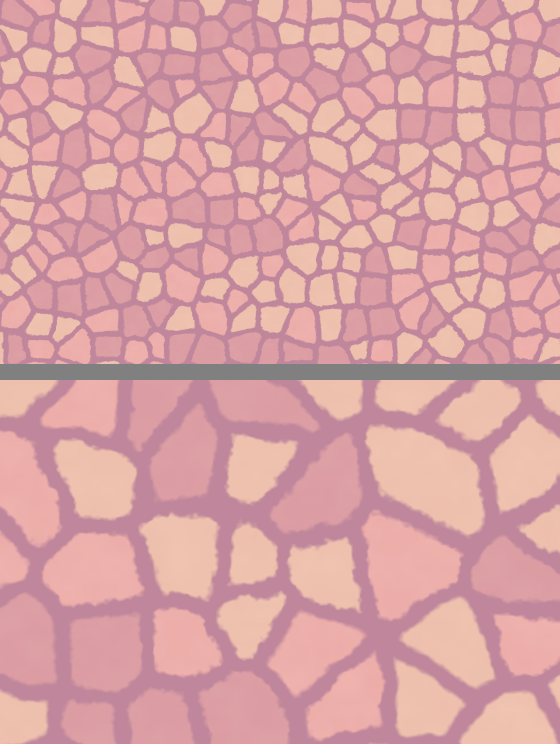
Top: the whole. Bottom: its middle third, enlarged.
This pattern is drawn by a Shadertoy shader. Its source:

```glsl
const float ROWS = 12.8;          // stones along the canvas height
const float JITTER = 0.80;        // scatter of the stone seeds
const float SIZE_SPREAD = 0.13;   // weight range, varies stone size
const float INSET = 0.092;        // half the width of the grout
const float ROUNDING = 0.030;     // softening of stone corners
const float WOBBLE = 0.10;        // slow bending of the outlines
const float RAGGED = 0.085;       // fine fraying of the outlines
const float SOFTNESS = 0.032;     // half width of the edge blend
const float MOTTLE = 0.018;       // faint brush variation inside stones

const vec3 GROUT = vec3(0.750, 0.527, 0.610);
const vec3 ROSE  = vec3(0.930, 0.686, 0.670);
const vec3 MAUVE = vec3(0.862, 0.620, 0.642);
const vec3 PEACH = vec3(0.932, 0.755, 0.680);
const float MAUVE_SHARE = 0.35;
const float PEACH_SHARE = 0.28;

float hash(vec2 p) {
    return fract(sin(dot(p, vec2(127.1, 311.7))) * 43758.5453);
}

vec2 hash2(vec2 p) {
    return vec2(hash(p), hash(p + 57.3));
}

float noise(vec2 p) {
    vec2 i = floor(p), f = fract(p);
    f = f * f * (3.0 - 2.0 * f);
    return mix(mix(hash(i), hash(i + vec2(1, 0)), f.x),
               mix(hash(i + vec2(0, 1)), hash(i + vec2(1, 1)), f.x), f.y);
}

// Seed position in xy, size weight in z
vec3 stoneSeed(vec2 cell) {
    vec2 offset = 0.5 + JITTER * (hash2(cell) - 0.5);
    return vec3(cell + offset, SIZE_SPREAD * hash(cell + 19.7));
}

// Rounded distance to the weighted Voronoi border; also yields the stone's cell
float stoneBorder(vec2 p, out vec2 stone) {
    vec2 base = floor(p);
    vec3 own = vec3(0.0);
    float nearest = 1e5;
    stone = base;
    for (int y = -2; y <= 2; y++)
    for (int x = -2; x <= 2; x++) {
        vec2 cell = base + vec2(x, y);
        vec3 seed = stoneSeed(cell);
        vec2 d = seed.xy - p;
        float power = dot(d, d) - seed.z;
        if (power < nearest) {
            nearest = power;
            own = seed;
            stone = cell;
        }
    }
    // Smooth minimum over the borders with all neighbours
    float sum = 0.0;
    for (int y = -2; y <= 2; y++)
    for (int x = -2; x <= 2; x++) {
        vec2 cell = base + vec2(x, y);
        if (distance(cell, stone) < 0.5) continue;
        vec3 seed = stoneSeed(cell);
        vec2 d = seed.xy - p;
        float border = (dot(d, d) - seed.z - nearest) / (2.0 * distance(seed.xy, own.xy));
        sum += exp(-border / ROUNDING);
    }
    return -ROUNDING * log(max(sum, 1e-20));
}

vec3 stoneColor(vec2 stone) {
    float pick = hash(stone + 83.1);
    if (pick < MAUVE_SHARE) return MAUVE;
    return pick < MAUVE_SHARE + PEACH_SHARE ? PEACH : ROSE;
}

void mainImage(out vec4 fragColor, in vec2 fragCoord) {
    vec2 p = fragCoord / iResolution.y * ROWS + 40.0;
    float pixel = ROWS / iResolution.y;

    // Bend the outlines, then measure the stones
    vec2 bend = vec2(noise(p * 3.2), noise(p * 3.2 + 31.0)) - 0.5;
    vec2 stone;
    float border = stoneBorder(p + WOBBLE * bend, stone);

    // Fray each stone by its own amount
    float fray = 0.6 * noise(p * 10.0) + 0.4 * noise(p * 21.0 + 7.0) - 0.5;
    float roughness = RAGGED * mix(0.5, 1.2, hash(stone + 5.9));
    float inside = border - INSET + roughness * fray;

    // Faint brush marks and the final blend
    float brush = noise(p * 3.0 + 11.0) + 0.5 * noise(p * 9.0) - 0.75;
    vec3 stoneTint = stoneColor(stone) + MOTTLE * brush * vec3(0.5, 1.0, 0.7);
    float blur = max(SOFTNESS, 0.75 * pixel);
    vec3 color = mix(GROUT, stoneTint, smoothstep(-blur, blur, inside));
    fragColor = vec4(color, 1.0);
}
```
